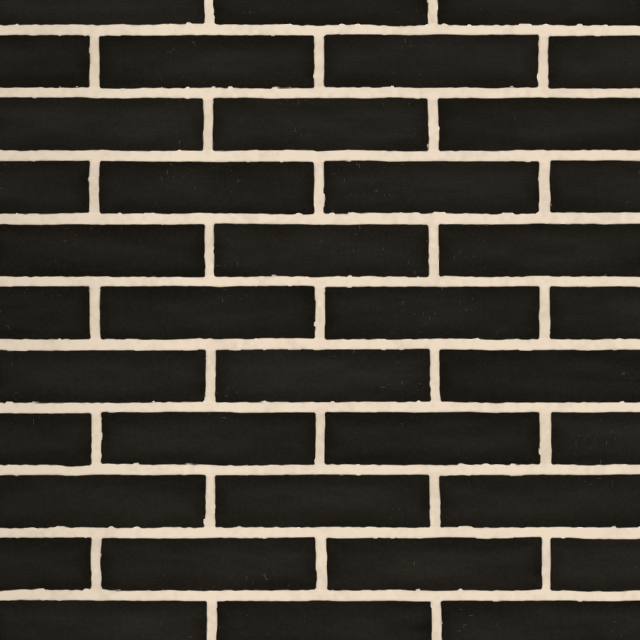
This texture is drawn by a Shadertoy shader. Its source:

```glsl
// Wall of long black bricks in running bond with pale sandy mortar joints.
// Each brick is a rounded box distance, bent by noise and tilted by a hash;
// soft streaks, a faint sheen and rare specks vary the brick faces.

const vec2  PITCH        = vec2(0.3512, 0.0982);   // brick plus joint
const vec2  JOINT        = vec2(0.0158, 0.0164);   // joint widths
const vec2  ORIGIN       = vec2(0.1513, 0.0690);   // lowest left joint crossing
const float STAGGER      = 0.1785;                 // shift of every other row
const float LEAN         = 0.0045;                 // sideways drift with height
const float CORNER       = 0.0035;
const float WOBBLE       = 0.0022;
const float TILT         = 0.008;
const float EDGE_SOFT    = 0.0016;
const vec3  BRICK_DARK   = vec3(0.092, 0.082, 0.062);
const vec3  BRICK_LIGHT  = vec3(0.182, 0.172, 0.150);
const vec3  SPECK        = vec3(0.31, 0.27, 0.22);
const vec3  MORTAR_LIGHT = vec3(0.925, 0.855, 0.765);
const vec3  MORTAR_SHADE = vec3(0.74, 0.67, 0.59);

float hash(vec2 p) {
    return fract(sin(dot(p, vec2(127.1, 311.7))) * 43758.5);
}

float noise(vec2 p) {
    vec2 i = floor(p), f = fract(p);
    f = f * f * (3.0 - 2.0 * f);
    return mix(mix(hash(i), hash(i + vec2(1.0, 0.0)), f.x),
               mix(hash(i + vec2(0.0, 1.0)), hash(i + vec2(1.0, 1.0)), f.x), f.y);
}

float fbm(vec2 p) {
    float sum = 0.0, amp = 0.5;
    for (int i = 0; i < 4; i++) {
        sum += amp * noise(p);
        p = p * 2.03 + 17.3;
        amp *= 0.5;
    }
    return sum / 0.9375;
}

float roundedBox(vec2 p, vec2 halfSize, float radius) {
    vec2 q = abs(p) - halfSize + radius;
    return length(max(q, 0.0)) + min(max(q.x, q.y), 0.0) - radius;
}

// Streaky black face: per-brick tone, lighter middle, fine grain
vec3 brickColor(vec2 uv, vec2 local, vec2 id, float depth) {
    float streaks = fbm(uv * vec2(14.0, 55.0) + id * 7.1);
    float grain = noise(uv * 330.0);
    float sheen = smoothstep(0.0, 0.032, depth);
    float tone = 0.18 + 0.30 * sheen + 0.45 * (streaks - 0.5);
    tone += 0.20 * (grain - 0.5) + 0.22 * (hash(id + 3.7) - 0.5);
    tone += 0.10 * (1.0 - abs(local.x) / PITCH.x * 2.0);
    vec3 color = mix(BRICK_DARK, BRICK_LIGHT, clamp(tone, 0.0, 1.0));
    // Rare pale specks, grouped in patches
    float patches = smoothstep(0.5, 0.75, noise(uv * 11.0 + 40.0));
    float speck = smoothstep(0.90, 1.0, noise(uv * 210.0 + 9.0));
    return mix(color, SPECK, 0.6 * speck * patches);
}

// Sandy joint, shaded where it meets the top and right of the gap
vec3 mortarColor(vec2 uv, vec2 local, float dist) {
    float sand = fbm(uv * 120.0);
    float blotch = noise(uv * 24.0);
    float contact = 1.0 - smoothstep(0.0, 0.0045, dist);
    float upper = smoothstep(0.0, 0.01, local.y);
    float upright = 1.0 - smoothstep(0.38, 0.41, abs(local.y) / PITCH.y);
    float shade = 0.5 * (sand - 0.5) + 0.22 * (blotch - 0.4);
    shade += contact * mix(0.15, 0.38, upper) + 0.16 * upright;
    return mix(MORTAR_LIGHT, MORTAR_SHADE, clamp(shade, 0.0, 1.0));
}

void mainImage(out vec4 fragColor, in vec2 fragCoord) {
    vec2 uv = fragCoord / iResolution.y;

    // Running bond cells, with joints on the cell borders
    vec2 wall = uv - ORIGIN;
    wall.x += LEAN * uv.y;
    float row = floor(wall.y / PITCH.y);
    wall.x -= STAGGER * mod(row, 2.0);
    vec2 id = vec2(floor(wall.x / PITCH.x), row);
    vec2 local = wall - (id + 0.5) * PITCH;

    // Hand-laid variation: small shift, tilt and uneven edges
    vec2 jitter = vec2(hash(id + 11.3), hash(id + 29.8)) - 0.5;
    vec2 laid = local - jitter * vec2(0.0025, 0.0018);
    laid.y += laid.x * TILT * (hash(id + 5.2) - 0.5);
    vec2 bend = vec2(noise(uv * 32.0 + 3.0), noise(uv * 26.0 + 71.0)) - 0.5;
    laid += bend * WOBBLE;
    float roughness = mix(1.0, 0.5, step(0.0, local.y));
    float dist = roundedBox(laid, 0.5 * (PITCH - JOINT), CORNER);
    dist += (noise(uv * 125.0) - 0.5) * 0.0016 * roughness;

    // Crumbs of mortar biting into a few edges
    float crumbs = smoothstep(0.78, 0.95, noise(uv * 75.0 + 50.0));
    dist += 0.0022 * crumbs * roughness;

    float soft = max(EDGE_SOFT, 0.75 / iResolution.y);
    float face = 1.0 - smoothstep(-soft, soft, dist);
    vec3 color = mix(mortarColor(uv, local, dist),
                     brickColor(uv, local, id, -dist), face);

    // Light falls off slightly toward the left
    color *= mix(0.94, 1.0, smoothstep(0.0, 0.3, uv.x));
    fragColor = vec4(color, 1.0);
}
```
